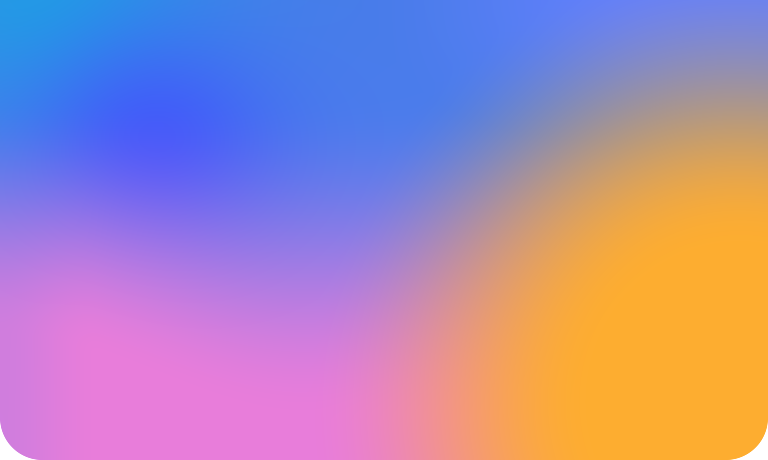
This background is drawn by a WebGL 2 fragment shader. Its source:

```glsl
#version 300 es
precision highp float;
// Soft mesh gradient: a blue field fades down into pink, with blurred cyan,
// violet and orange glows mixed over it in order. The lower corners of the
// panel are rounded off against a white page with a distance function.

uniform vec2 u_resolution;
out vec4 outColor;

// Colours
const vec3 PAGE       = vec3(1.0);
const vec3 BLUE       = vec3(0.285, 0.485, 0.915);
const vec3 PERIWINKLE = vec3(0.385, 0.500, 0.985);
const vec3 CYAN       = vec3(0.130, 0.615, 0.895);
const vec3 VIOLET     = vec3(0.255, 0.340, 0.985);
const vec3 PINK       = vec3(0.910, 0.490, 0.855);
const vec3 ORANGE     = vec3(0.992, 0.678, 0.188);

// Glow centres and sizes, as fractions of the canvas
const vec2 CYAN_CENTER   = vec2(0.065, 1.000);
const vec2 CYAN_SIZE     = vec2(0.156, 0.190);
const vec2 VIOLET_CENTER = vec2(0.202, 0.670);
const vec2 VIOLET_SIZE   = vec2(0.110, 0.180);
const vec2 ORANGE_CENTER = vec2(0.964, 0.127);
const vec2 ORANGE_SIZE   = vec2(0.378, 0.655);
const float ORANGE_BLUR  = 0.5;

// Pink fade: height where it starts, and where it is full at left and middle
const float PINK_TOP    = 0.79;
const float PINK_LEFT   = 0.27;
const float PINK_MIDDLE = 0.083;
const float PINK_EDGE   = 0.84;

// Corner radius, in canvas widths
const float CORNER_RADIUS = 0.055;

// Gaussian falloff around an elliptical centre
float glow(vec2 uv, vec2 center, vec2 size) {
    vec2 d = (uv - center) / size;
    return exp(-0.5 * dot(d, d));
}

// Distance to a panel whose lower corners are rounded
float panelDistance(vec2 p) {
    vec2 q = vec2(abs(p.x - 0.5) - 0.5, -p.y) + CORNER_RADIUS;
    return length(max(q, 0.0)) + min(max(q.x, q.y), 0.0) - CORNER_RADIUS;
}

vec3 background(vec2 uv) {
    // Blue field, brighter toward the upper right
    float lift = smoothstep(0.45, 0.85, uv.x) * smoothstep(0.6, 1.0, uv.y);
    vec3 color = mix(BLUE, PERIWINKLE, max(lift, 0.4 * (1.0 - uv.y)));

    // Cool glows
    color = mix(color, CYAN, glow(uv, CYAN_CENTER, CYAN_SIZE));
    color = mix(color, VIOLET, 0.95 * glow(uv, VIOLET_CENTER, VIOLET_SIZE));

    // Pink rises from below, paler at the left edge
    float pinkFull = mix(PINK_LEFT, PINK_MIDDLE, smoothstep(0.0, 0.4, uv.x));
    float pink = 1.0 - smoothstep(pinkFull, PINK_TOP, uv.y);
    pink *= mix(PINK_EDGE, 1.0, smoothstep(0.0, 0.13, uv.x));
    color = mix(color, PINK, pink);

    // Wide orange disc with a blurred rim
    float rim = length((uv - ORANGE_CENTER) / ORANGE_SIZE);
    float orange = 1.0 - smoothstep(1.0 - ORANGE_BLUR, 1.0 + ORANGE_BLUR, rim);
    return mix(color, ORANGE, orange);
}

void main() {
    vec2 uv = gl_FragCoord.xy / u_resolution;
    float pixel = 1.0 / u_resolution.x;
    float d = panelDistance(gl_FragCoord.xy * pixel);
    float inside = 1.0 - smoothstep(-0.5 * pixel, 0.5 * pixel, d);
    outColor = vec4(mix(PAGE, background(uv), inside), 1.0);
}
```
